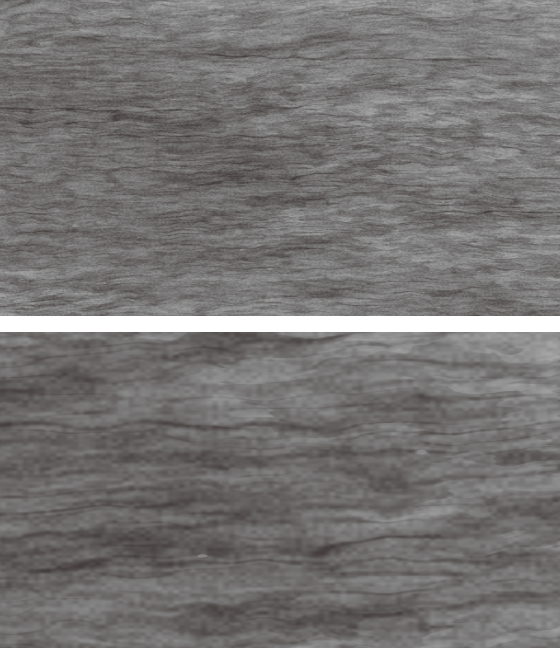
Top, the full canvas; bottom, a detail of the centre.
A WebGL 1 fragment shader for this texture:

```glsl
precision highp float;
// Weathered grey wood board with horizontal grain, worn pale paint and dark cracks.
uniform vec2 u_resolution;

float hash(vec2 p) {
  vec3 h = fract(p.xyx * vec3(0.1031, 0.1030, 0.0973));
  h += dot(h, h.yzx + 33.33);
  return fract((h.x + h.y) * h.z);
}

float noise(vec2 p) {
  vec2 cell = floor(p), f = fract(p);
  f = f * f * (3.0 - 2.0 * f);
  float low = mix(hash(cell), hash(cell + vec2(1.0, 0.0)), f.x);
  float high = mix(hash(cell + vec2(0.0, 1.0)), hash(cell + 1.0), f.x);
  return mix(low, high, f.y);
}

float fbm(vec2 p) {
  float sum = 0.0, amp = 0.533;
  for (int i = 0; i < 4; i++) {
    sum += amp * noise(p);
    p = p * 2.03 + vec2(13.7, 7.3);
    amp *= 0.5;
  }
  return sum;
}

// Thin continuous lines along the mid level of stretched noise
float grainLines(vec2 p) {
  return 1.0 - smoothstep(0.02, 0.15, abs(noise(p) - 0.5));
}

// Long, wavy, broken dark splits along the grain
float cracks(vec2 p) {
  float sum = 0.0;
  for (int i = 0; i < 8; i++) {
    float id = float(i);
    float y = (id + 0.2 + 0.6 * hash(vec2(id, 3.0))) / 8.0;
    y += 0.03 * (noise(vec2(p.x * 2.0, id * 9.0)) - 0.5);
    y += 0.010 * (noise(vec2(p.x * 16.0, id * 5.0)) - 0.5);
    float present = smoothstep(0.48, 0.7, fbm(vec2(p.x * 2.2, id * 17.0 + 4.0)));
    float d = (p.y - y) / 0.003;
    sum += present * exp(-d * d);
  }
  return sum;
}

// Dark lens-shaped stains, broken up by the grain
float stains(vec2 p, float breakup) {
  float sum = 0.0;
  for (int i = 0; i < 7; i++) {
    float id = float(i);
    vec2 center = vec2(1.78 * hash(vec2(id, 11.0)), hash(vec2(id, 23.0)));
    vec2 size = vec2(0.05 + 0.08 * hash(vec2(id, 31.0)), 0.012 + 0.012 * hash(vec2(id, 41.0)));
    vec2 d = (p - center) / size;
    sum += exp(-dot(d, d)) * smoothstep(0.35, 0.6, breakup);
  }
  return sum;
}

// Small pale chips, ragged at the rim
float chips(vec2 p) {
  float sum = 0.0;
  float rim = noise(p * vec2(110.0, 170.0));
  for (int i = 0; i < 36; i++) {
    float id = float(i);
    vec2 center = vec2(1.78 * hash(vec2(id, 57.0)), hash(vec2(id, 71.0)));
    float size = 0.003 + 0.008 * hash(vec2(id, 83.0));
    vec2 d = (p - center) / (size * vec2(1.0 + hash(vec2(id, 97.0)), 0.6));
    sum += 1.0 - smoothstep(0.4, 1.0, length(d) + 0.9 * (rim - 0.4));
  }
  return min(sum, 1.0);
}

void main() {
  vec2 p = gl_FragCoord.xy / u_resolution.y;

  // Bend the grain gently, then add short slanted ripples
  vec2 g = p;
  g.y += 0.06 * (noise(p * vec2(1.6, 2.5) + 5.0) - 0.5);
  g.y += 0.012 * (noise(p * vec2(10.0, 16.0)) - 0.5);
  g.y += 0.007 * (noise(p * vec2(30.0, 40.0) + 8.0) - 0.5);

  // Broad shading: darker at the middle left, lighter to the top
  vec2 shade = (p - vec2(0.15, 0.47)) * vec2(1.0, 3.0);
  float tone = 0.497 - 0.055 * exp(-dot(shade, shade)) + 0.02 * smoothstep(0.7, 1.0, p.y);
  tone += 0.16 * (fbm(g * vec2(1.2, 6.0) + 2.0) - 0.5);

  // Streaks and fine fibres
  float streak = fbm(g * vec2(5.0, 42.0) + 60.0);
  tone += 0.15 * (streak - 0.5);
  tone += 0.10 * (noise(g * vec2(22.0, 170.0) + 90.0) - 0.5);
  tone += 0.08 * (noise(p * vec2(170.0, 270.0)) - 0.5);

  // Dark grain lines, strong in some bands and faint in others
  float band = smoothstep(0.35, 0.65, fbm(g * vec2(3.0, 14.0) + 25.0));
  tone -= (0.015 + 0.05 * band) * grainLines(g * vec2(7.0, 52.0) + 31.0);
  tone -= 0.035 * grainLines(g * vec2(15.0, 85.0) + 77.0);

  // Crisp flecks of worn paint gathered in some zones
  float worn = smoothstep(0.53, 0.59, fbm(g * vec2(13.0, 58.0) + 17.0));
  float zone = smoothstep(0.42, 0.62, fbm(p * vec2(1.6, 7.0) + 40.0));
  tone += 0.065 * worn * (0.15 + 0.85 * zone);

  tone -= 0.11 * cracks(p) + 0.06 * stains(p, streak);
  tone = mix(tone, 0.62, 0.6 * chips(p));
  tone = clamp(tone, 0.27, 0.68);

  // Dark wood leans warm, pale wood stays neutral
  vec3 color = vec3(tone) - vec3(0.0, 0.10, 0.115) * max(0.53 - tone, 0.0);
  gl_FragColor = vec4(color, 1.0);
}
```
